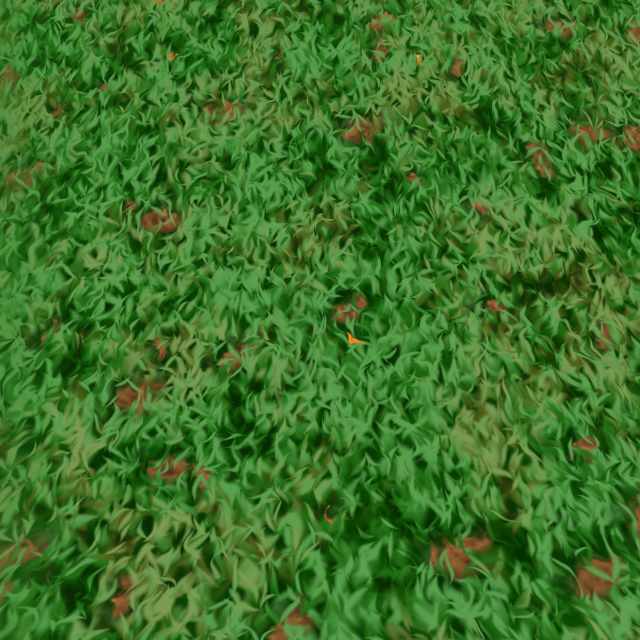
Give the GLSL for this texture, as a WebGL 1 fragment shader.

```glsl
precision highp float;
// Soft-focus lawn seen at a slant: broad dim blades below, thin pale curved
// ones on top, on jittered grids that shrink with distance. Noise adds deep
// hollows, sunlit tufts and straw patches; a few brown leaves lie between.
uniform vec2 u_resolution;

#define BLADE_CELL 0.038
#define BLADE_LEAN 1.6
#define ROOT_WIDTH 0.36
#define TIP_WIDTH 0.21
#define LAYERS 8
#define LEAF_LAYER 6
#define LEAF_CELL 0.125
#define LEAF_CHANCE 0.22
#define PERSPECTIVE 0.95
#define WOBBLE 0.014
#define DRYNESS 0.85
#define CLUMP_CONTRAST 0.75

const vec3 HOLLOW = vec3(0.025, 0.16, 0.005);
const vec3 DEEP = vec3(0.05, 0.30, 0.01);
const vec3 GRASS = vec3(0.13, 0.43, 0.08);
const vec3 PALE = vec3(0.35, 0.63, 0.31);
const vec3 STRAW = vec3(0.51, 0.61, 0.33);
const vec3 DRY = vec3(0.35, 0.37, 0.11);
const vec3 LEAF = vec3(0.50, 0.33, 0.17);
const vec3 ORANGE = vec3(0.84, 0.50, 0.15);

float hash(vec2 p) {
  return fract(sin(dot(p, vec2(127.1, 311.7))) * 43758.5453);
}

float noise(vec2 p) {
  vec2 i = floor(p), f = fract(p);
  f = f * f * (3.0 - 2.0 * f);
  return mix(mix(hash(i), hash(i + vec2(1.0, 0.0)), f.x),
             mix(hash(i + vec2(0.0, 1.0)), hash(i + 1.0), f.x), f.y);
}

vec2 rotate(vec2 p, float angle) {
  float c = cos(angle), s = sin(angle);
  return vec2(c * p.x - s * p.y, s * p.x + c * p.y);
}

// Soft tapering sliver: x is the coverage, y the position along it, -1 to 1.
vec2 sliver(vec2 p, float halfLength, float width, float bend) {
  float along = p.y / halfLength;
  float across = abs(p.x + bend * (along * along - 0.3)) / width;
  return vec2(1.0 - smoothstep(0.15, 1.05, along * along + across), along);
}

// Green ramp from shaded roots to lit tips, turning to straw where dry.
vec3 grassColour(float tone, float dry) {
  vec3 c = mix(HOLLOW, DEEP, smoothstep(0.10, 0.35, tone));
  c = mix(c, GRASS, smoothstep(0.36, 0.58, tone));
  c = mix(c, PALE, smoothstep(0.60, 0.92, tone));
  vec3 dead = mix(DRY * 0.6, DRY, smoothstep(0.15, 0.42, tone));
  dead = mix(dead, STRAW, smoothstep(0.45, 0.82, tone));
  return mix(c, dead, dry);
}

// One layer of grass; height runs from 0 at the roots to 1 on top.
vec3 addBlades(vec3 col, vec2 ground, float height, float light, float dryPatch) {
  float seed = 17.0 + 40.0 * height;
  float turn = 0.5 * sin(seed);
  float cell = BLADE_CELL * mix(1.5, 1.0, height);
  vec2 g = rotate(ground / cell, turn) + seed;
  vec2 home = floor(g);
  for (int j = -1; j <= 1; j++) {
    for (int i = -1; i <= 1; i++) {
      vec2 id = home + vec2(float(i), float(j));
      float a = hash(id), b = hash(id + 31.7), c = hash(id + 67.3);
      float d = hash(id + 93.1);
      vec2 p = rotate(g - id - vec2(a, b), (c + d - 1.0) * BLADE_LEAN - turn);
      float width = mix(ROOT_WIDTH, TIP_WIDTH, height) * mix(0.6, 1.3, fract(b * 5.7));
      vec2 blade = sliver(p, mix(0.5, 0.92, fract(a * 7.3)), width,
                          0.7 * (fract(c * 9.1) - 0.5));
      float tone = 0.17 + 0.40 * height + 0.60 * fract(d * 11.3);
      tone += light + 0.16 * blade.y;
      float dry = DRYNESS * smoothstep(0.48, 0.80, 0.75 * dryPatch + 0.36 * fract(a * 13.7));
      col = mix(col, grassColour(tone, dry), 0.95 * blade.x);
    }
  }
  return col;
}

// Sparse fallen leaves with ragged rims, mottled faces and a shadow beside.
vec3 addLeaves(vec3 col, vec2 ground) {
  vec2 g = ground / LEAF_CELL + 50.0;
  vec2 home = floor(g);
  float mottle = 0.6 * noise(ground * 65.0) + 0.4 * noise(ground * 130.0);
  vec2 ragged = vec2(mottle, noise(ground * 50.0 + 9.0)) - 0.5;
  for (int j = -1; j <= 1; j++) {
    for (int i = -1; i <= 1; i++) {
      vec2 id = home + vec2(float(i), float(j));
      float a = hash(id + 5.3), b = hash(id + 21.9), c = hash(id + 48.7);
      float present = step(hash(id + 77.7), LEAF_CHANCE);
      vec2 p = rotate(g - id - vec2(a, b), c * 3.0 - 0.6) + 0.22 * ragged;
      float orange = step(0.8, c);
      float size = mix(0.22, 0.62, a) * mix(1.0, 0.55, orange);
      float shade = sliver(p + vec2(0.10, 0.08), size * 1.4, size, 0.1).x;
      float leaf = sliver(p, size, size * 0.6, 0.1).x;
      vec3 face = mix(LEAF, ORANGE, orange) * mix(0.5, 1.45, mottle);
      col = mix(col, HOLLOW, 0.7 * shade * present);
      col = mix(col, face, min(1.0, 1.3 * leaf) * present);
    }
  }
  return col;
}

void main() {
  vec2 uv = gl_FragCoord.xy / u_resolution.y;

  // Ground coordinates, denser towards the far top edge, gently wobbled.
  float density = 1.0 + PERSPECTIVE * uv.y;
  vec2 ground = vec2((uv.x - 0.5) * density, uv.y + 0.5 * PERSPECTIVE * uv.y * uv.y);
  vec2 wobble = vec2(noise(ground * 38.0), noise(ground * 38.0 + 19.0)) - 0.5;
  vec2 bent = ground + WOBBLE * wobble;

  // Tufts and hollows at three sizes, and broad patches of dryness.
  float clump = 0.30 * noise(ground * 7.0 + 7.0) + 0.38 * noise(ground * 17.0 + 29.0)
              + 0.32 * noise(ground * 36.0 + 53.0);
  float light = CLUMP_CONTRAST * (clump - 0.48);
  light -= 0.30 * (1.0 - smoothstep(0.22, 0.42, clump));
  float dryPatch = 0.6 * noise(ground * 6.0 + 3.0) + 0.4 * noise(ground * 17.0 + 41.0);

  vec3 col = mix(HOLLOW, DEEP, noise(ground * 40.0));
  for (int k = 0; k < LAYERS; k++) {
    if (k == LEAF_LAYER) col = addLeaves(col, bent);
    col = addBlades(col, bent, float(k) / float(LAYERS - 1), light, dryPatch);
  }

  // Slight haze towards the left rim and the far edge.
  float haze = 0.3 * (1.0 - smoothstep(0.0, 0.12, uv.x)) + 0.1 * smoothstep(0.6, 1.0, uv.y);
  gl_FragColor = vec4(mix(col, mix(GRASS, PALE, 0.3), haze), 1.0);
}
```
